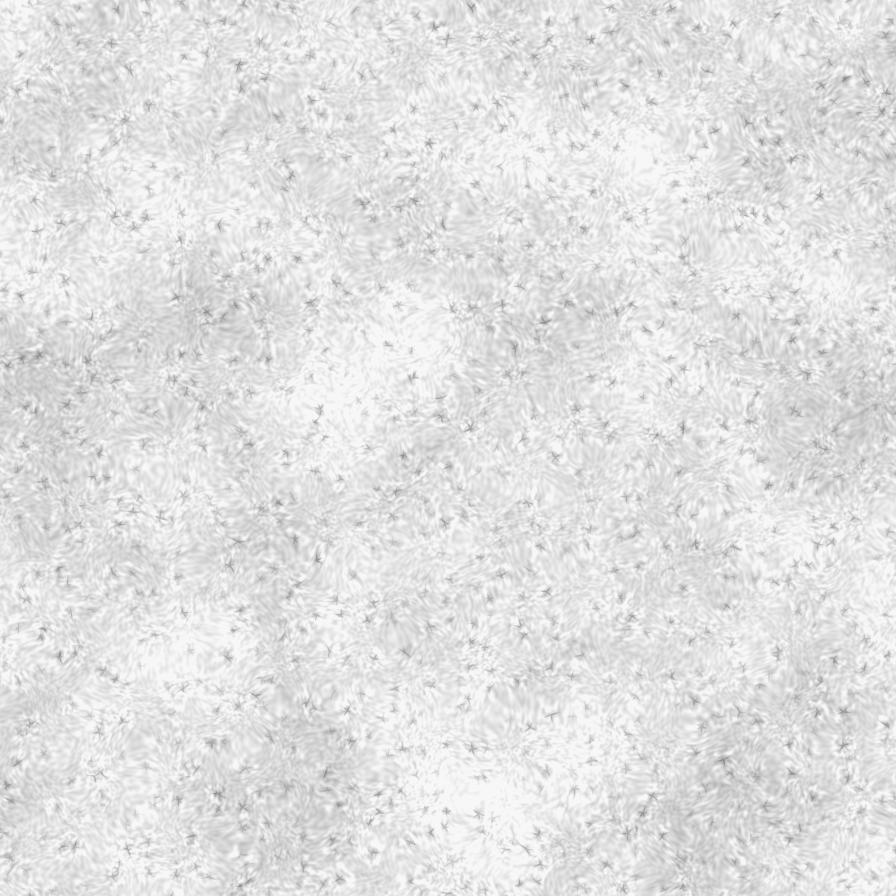
This texture is drawn by a WebGL 1 fragment shader. Its source:

```glsl
precision highp float;
// Pale grey clouded stone with fine grain and scattered dark star-shaped cracks.

uniform vec2 u_resolution;

#define BASE_GREY 0.879
#define CLOUD_SCALE 4.5
#define CLOUD_CONTRAST 0.115
#define GRAIN_SCALE 105.0
#define GRAIN_CONTRAST 0.088
#define FLAKE_SCALE 38.0
#define FLAKE_CONTRAST 0.085
#define STAR_CELLS 37.0
#define STAR_SHARE 0.82
#define STAR_RADIUS 0.0115
#define STAR_DARKNESS 0.2
#define ARM_WIDTH 0.0013

const float TAU = 6.2831853;
const mat2 TILT = mat2(0.8, 0.6, -0.6, 0.8);

vec2 hash2(vec2 p) {
  vec3 q = fract(p.xyx * vec3(0.1031, 0.1030, 0.0973));
  q += dot(q, q.yzx + 33.33);
  return fract((q.xx + q.yz) * q.zy);
}

// Gradient noise, roughly -0.7 to 0.7
float cornerValue(vec2 cell, vec2 offset, vec2 f) {
  float angle = TAU * hash2(cell + offset).x;
  return dot(vec2(cos(angle), sin(angle)), f - offset);
}

float gradientNoise(vec2 p) {
  vec2 cell = floor(p);
  vec2 f = p - cell;
  vec2 blend = f * f * f * (f * (f * 6.0 - 15.0) + 10.0);
  float low = mix(cornerValue(cell, vec2(0.0), f),
                  cornerValue(cell, vec2(1.0, 0.0), f), blend.x);
  float high = mix(cornerValue(cell, vec2(0.0, 1.0), f),
                   cornerValue(cell, vec2(1.0), f), blend.x);
  return mix(low, high, blend.y);
}

float cloudNoise(vec2 p) {
  float sum = 0.0;
  float amplitude = 1.0;
  for (int i = 0; i < 5; i++) {
    sum += amplitude * gradientNoise(p);
    p = 2.0 * TILT * p + 17.3;
    amplitude *= 0.65;
  }
  return sum;
}

// One star of bent, tapering arms: x = crack darkness, y = pale petals
vec2 star(vec2 d, vec2 seed, float pixel) {
  float r = length(d);
  float turn = TAU * hash2(seed + 71.0).x;
  float crack = 0.0;
  float petals = 0.0;
  for (int k = 0; k < 5; k++) {
    float arm = float(k);
    vec2 h = hash2(seed + 13.7 * arm + 5.0);
    float angle = turn + TAU * (arm + 1.1 * (h.x - 0.5)) / 5.0;
    vec2 dir = vec2(cos(angle), sin(angle));
    float t = dot(d, dir) / (STAR_RADIUS * mix(0.15, 1.0, h.y));
    float across = dot(d, vec2(-dir.y, dir.x));
    across += 0.6 * STAR_RADIUS * (h.x - 0.5) * t * t;
    float width = ARM_WIDTH * (1.1 - 0.5 * clamp(t, 0.0, 1.0)) + 0.4 * pixel;
    float line = 1.0 - smoothstep(0.0, width, abs(across));
    float taper = smoothstep(-0.15, 0.05, t) * (1.0 - smoothstep(0.3, 1.0, t));
    crack = max(crack, line * taper * mix(0.6, 1.0, h.y));
    // Petals lie between neighbouring arms
    vec2 tip = vec2(cos(angle + 0.6), sin(angle + 0.6)) * STAR_RADIUS * 0.85;
    petals = max(petals, 1.0 - smoothstep(0.2, 0.75, length(d - tip) / STAR_RADIUS));
  }
  float halo = exp(-r * r / (0.3 * STAR_RADIUS * STAR_RADIUS));
  float strength = mix(0.4, 1.0, hash2(seed + 29.0).y);
  return vec2(crack + 0.36 * halo, petals) * strength;
}

vec2 starField(vec2 uv, float pixel) {
  vec2 home = floor(uv * STAR_CELLS);
  vec2 total = vec2(0.0);
  for (int y = -1; y <= 1; y++) {
    for (int x = -1; x <= 1; x++) {
      vec2 cell = home + vec2(float(x), float(y));
      vec2 center = (cell + hash2(cell + 3.0)) / STAR_CELLS;
      float present = step(hash2(cell + 47.0).x, STAR_SHARE);
      total = max(total, present * star(uv - center, cell, pixel));
    }
  }
  return total;
}

void main() {
  vec2 uv = gl_FragCoord.xy / u_resolution.y;
  float pixel = 1.0 / u_resolution.y;

  // Broad clouds, wispy flakes and fine grain
  float cloud = cloudNoise(TILT * uv * CLOUD_SCALE + 2.7);
  vec2 warp = vec2(gradientNoise(uv * 19.0 + 31.0), gradientNoise(uv * 19.0 + 57.0));
  float flake = 0.22 - abs(gradientNoise(uv * FLAKE_SCALE + 2.0 * warp + 9.0));
  vec2 grainPoint = TILT * uv * GRAIN_SCALE + 2.0 * warp;
  float grain = 0.8 * gradientNoise(grainPoint)
              + 1.2 * gradientNoise(TILT * grainPoint * 1.95 + 83.0);

  float grey = BASE_GREY + CLOUD_CONTRAST * cloud
             + FLAKE_CONTRAST * flake + GRAIN_CONTRAST * grain;

  // Dark cracks with pale petals
  vec2 stars = starField(uv, pixel);
  grey += 0.05 * stars.y * (1.0 + 2.0 * grain);
  grey -= STAR_DARKNESS * stars.x;
  gl_FragColor = vec4(vec3(clamp(grey, 0.55, 0.97)), 1.0);
}
```
